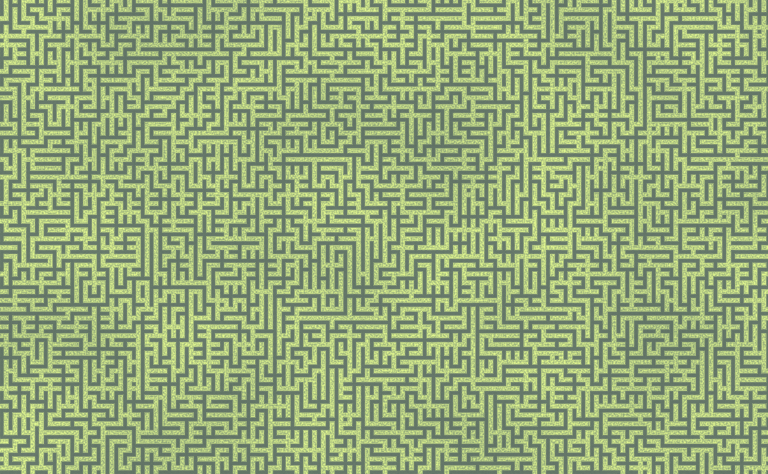
Reproduce this pattern procedurally as a Shadertoy shader.

```glsl
// Dense garden maze: grainy pale green hedges on flat grey-green paths.

const float ROWS = 53.8;          // maze cells over the canvas height
const float HEDGE_WIDTH = 0.56;   // hedge thickness in cells
const float EDGE_SOFTNESS = 0.85; // half width of the edge blend, in pixels
const float EDGE_WOBBLE = 0.06;   // roughness of the hedge outline
const float COMB_SCALE = 0.37;    // size of patches with parallel hedges
const float COMB_BIAS = 0.45;     // strength of those patches
const float GRAIN_ROWS = 257.0;   // leaf grains over the canvas height
const float GRAIN_CONTRAST = 0.8;
const float GLOW_ROWS = 4.6;      // broad light patches over the height
const float GLOW_CONTRAST = 0.25;

const vec3 PATH = vec3(0.395, 0.465, 0.410);
const vec3 LEAF_SHADE = vec3(0.56, 0.65, 0.475);
const vec3 LEAF_LIGHT = vec3(0.88, 0.965, 0.56);

float hash(vec2 p) {
    vec3 q = fract(p.xyx * 0.1031);
    q += dot(q, q.yzx + 33.33);
    return fract((q.x + q.y) * q.z);
}

vec2 gradient(vec2 p) {
    float angle = 6.2832 * hash(p);
    return vec2(cos(angle), sin(angle));
}

float gradientNoise(vec2 p) {
    vec2 i = floor(p), f = fract(p);
    vec2 u = f * f * f * (f * (f * 6.0 - 15.0) + 10.0);
    vec2 e = vec2(1.0, 0.0);
    float low = mix(dot(gradient(i), f), dot(gradient(i + e), f - e), u.x);
    float high = mix(dot(gradient(i + e.yx), f - e.yx),
                     dot(gradient(i + e.xx), f - e.xx), u.x);
    return mix(low, high, u.y);
}

// Directions 0..3: right, up, left, down
vec2 heading(int k) {
    float side = k < 2 ? 1.0 : -1.0;
    return k % 2 == 0 ? vec2(side, 0.0) : vec2(0.0, side);
}

// Random direction, leaning to one axis within each patch
int firstChoice(vec2 post) {
    float lean = COMB_BIAS * gradientNoise(post * COMB_SCALE);
    int axis = hash(post + 17.0) < 0.5 + lean ? 1 : 0;
    return hash(post + 171.0) < 0.5 ? axis : axis + 2;
}

// Leading posts keep their choice; the others join the least crowded
// neighbour without doubling a hedge or closing off a cell
int branch(vec2 post) {
    int first = firstChoice(post);
    if (mod(post.x + post.y, 2.0) < 0.5) return first;

    int around[4];
    for (int k = 0; k < 4; k++) around[k] = firstChoice(post + heading(k));

    int best = first;
    float bestCost = 100.0;
    for (int i = 0; i < 4; i++) {
        int k = (first + i) % 4, back = (k + 2) % 4;
        if (around[k] == back) continue;
        float cost = 0.1 * float(i);
        for (int turn = 1; turn < 4; turn += 2) {
            int side = (k + turn) % 4;
            if (around[k] == side && around[side] == (side + 2) % 4) cost += 6.0;
        }
        for (int j = 0; j < 4; j++) {
            vec2 other = post + heading(k) + heading(j);
            if (j != back && firstChoice(other) == (j + 2) % 4) cost += 1.0;
        }
        if (cost < bestCost) { best = k; bestCost = cost; }
    }
    return best;
}

// Signed distance to the hedges around the nearest post, in cells
float hedgeDistance(vec2 p) {
    vec2 post = floor(p + 0.5);
    vec2 f = p - post;
    float halfWidth = 0.5 * HEDGE_WIDTH;
    float d = max(abs(f.x), abs(f.y)) - halfWidth;
    int own = branch(post);
    for (int k = 0; k < 4; k++) {
        vec2 dir = heading(k);
        if (k == own || branch(post + dir) == (k + 2) % 4) {
            float across = abs(dot(f, vec2(-dir.y, dir.x)));
            d = min(d, max(across, -dot(f, dir)) - halfWidth);
        }
    }
    return d;
}

void mainImage(out vec4 fragColor, in vec2 fragCoord) {
    vec2 uv = fragCoord / iResolution.y;

    // Fine leaf grain and broad glow
    float grain = gradientNoise(uv * GRAIN_ROWS + 0.37);
    float glow = gradientNoise(uv * GLOW_ROWS + 9.2);

    // Hedge mask with smooth edges
    float d = hedgeDistance(uv * ROWS + 40.3) + EDGE_WOBBLE * grain;
    float soft = EDGE_SOFTNESS * ROWS / iResolution.y;
    float hedge = 1.0 - smoothstep(-soft, soft, d);

    // Colours
    float light = 0.53 + GRAIN_CONTRAST * grain + GLOW_CONTRAST * glow;
    vec3 leaf = mix(LEAF_SHADE, LEAF_LIGHT, clamp(light, 0.0, 1.0));
    vec3 path = PATH + 0.02 * (grain + glow);
    fragColor = vec4(mix(path, leaf, hedge), 1.0);
}
```
